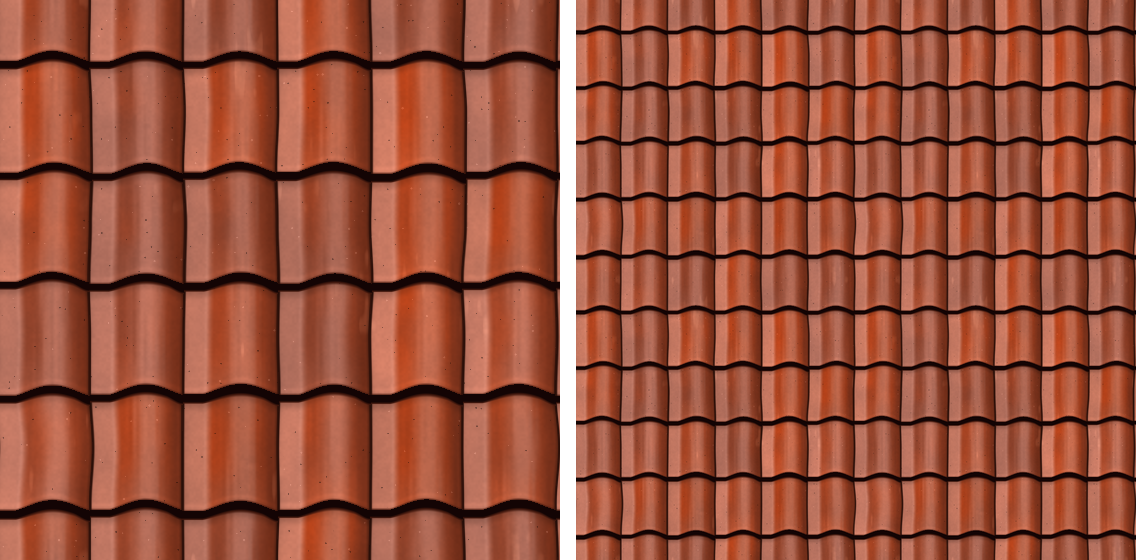
Left, the tile; right, the same tile 2 across and 2 down.
A three.js fragment shader for this texture:

```glsl
varying vec2 vUv;

const vec2 TILES = vec2(6.0, 5.0);
const vec2 OFFSET = vec2(0.03, -0.42);
const vec3 SHADOW = vec3(0.075, 0.016, 0.015);
const vec3 PENUMBRA = vec3(0.25, 0.09, 0.05);
const vec3 SHADE = vec3(0.46, 0.185, 0.10);

float hash(vec2 p) {
  vec3 q = fract(p.xyx * 0.1031);
  q += dot(q, q.yzx + 33.33);
  return fract((q.x + q.y) * q.z);
}

// Value noise that wraps after a whole number of cells
float noise(vec2 uv, vec2 period, float seed) {
  vec2 p = uv * period;
  vec2 i = floor(p);
  vec2 f = fract(p);
  f = f * f * (3.0 - 2.0 * f);
  vec2 a = mod(i, period) + seed;
  vec2 b = mod(i + 1.0, period) + seed;
  return mix(mix(hash(a), hash(vec2(b.x, a.y)), f.x),
             mix(hash(vec2(a.x, b.y)), hash(b), f.x), f.y);
}

float tileHash(vec2 id, float seed) {
  return hash(mod(id, TILES) + seed);
}

// Height of the curved lip above the flat pan
float hump(float x) {
  float t = clamp((x - 0.21) / 0.79, 0.0, 1.0);
  return 0.092 * pow(max(sin(3.14159 * t), 0.0), 1.3);
}

// Uneven laying of each lip, from 0 to 0.07
float lipShift(vec2 id) {
  return 0.05 * tileHash(vec2(0.0, id.y), 17.0) + 0.02 * tileHash(id, 31.0);
}

// Clay colour across one tile: flat pan, valley, sheen, shaded side
vec3 clay(float x, float y, float warmth, float streak) {
  vec3 pan = mix(vec3(0.72, 0.45, 0.38), vec3(0.79, 0.475, 0.38), warmth);
  vec3 valley = mix(vec3(0.56, 0.27, 0.185), vec3(0.70, 0.255, 0.10), warmth);
  vec3 sheen = mix(vec3(0.71, 0.44, 0.37), vec3(0.74, 0.40, 0.29), warmth);
  valley = mix(sheen, valley, 0.75 + 0.25 * smoothstep(0.0, 0.45, y));
  float xs = x + 0.05 * (streak - 0.5);
  vec3 col = mix(pan, valley, smoothstep(0.23, 0.33, x));
  col = mix(col, sheen, smoothstep(0.38, 0.61, xs));
  col = mix(col, mix(valley, SHADE, 0.45), smoothstep(0.66, 0.84, xs));
  col = mix(col, SHADE, smoothstep(0.80, 0.94, x));
  col += 0.03 * exp(-pow((x - 0.245) / 0.022, 2.0));
  return col * (1.0 - 0.3 * smoothstep(0.95, 1.0, x));
}

// Scattered round pits or chips, one at most per grid cell
float specks(vec2 uv, float grid, float density, float seed) {
  vec2 p = uv * grid;
  vec2 id = mod(floor(p), grid) + seed;
  vec2 center = 0.3 + 0.4 * vec2(hash(id + 5.0), hash(id + 9.0));
  float radius = mix(0.08, 0.2, hash(id + 13.0));
  float dotMask = 1.0 - smoothstep(radius * 0.5, radius, length(fract(p) - center));
  return dotMask * step(1.0 - density, hash(id));
}

void main() {
  // Tile layout
  vec2 p = vUv * TILES + OFFSET;
  p.x += 0.045 * (noise(vUv, vec2(6.0, 10.0), 3.0) - 0.5);
  float x = fract(p.x);
  float v = p.y - hump(x);
  vec2 id = floor(vec2(p.x, v));
  id.y -= step(v, id.y + lipShift(id));
  vec2 above = id + vec2(0.0, 1.0);
  float y = v - id.y - lipShift(id);
  float gap = above.y + lipShift(above) - v;

  // Fired clay
  float warmth = tileHash(id, 53.0);
  float streak = noise(vUv, vec2(150.0, 8.0), 7.0);
  float blotch = noise(vUv, vec2(22.0, 17.0), 11.0);
  vec3 col = clay(x, y, clamp(warmth + 0.35 * (blotch - 0.5), 0.0, 1.0), streak);
  col *= 0.95 + 0.1 * tileHash(id, 71.0);

  // Grain, streaks and wear
  float grain = noise(vUv, vec2(256.0), 19.0) + noise(vUv, vec2(120.0), 23.0) - 1.0;
  float curved = smoothstep(0.25, 0.4, x);
  col *= 1.0 + 0.035 * grain + 0.07 * (streak - 0.5) * curved;
  col *= 1.0 + 0.06 * (blotch - 0.5);
  col *= 1.0 - 0.35 * specks(vUv, 90.0, 0.05, 41.0);
  col += 0.09 * specks(vUv, 70.0, 0.04, 67.0);
  float scuff = noise(vUv, vec2(90.0, 24.0), 83.0) * noise(vUv, vec2(14.0), 89.0);
  col += vec3(0.07, 0.055, 0.045) * smoothstep(0.62, 0.85, scuff);

  // Rounded lower lip
  col *= 1.0 + 0.06 * exp(-pow((y - 0.045) / 0.02, 2.0));
  col = mix(PENUMBRA, col, smoothstep(-0.008, 0.022, y));

  // Side joint between neighbours
  float joint = 0.008 + 0.012 * tileHash(id, 97.0);
  float side = min(x, (1.0 - x) * 1.3);
  col = mix(PENUMBRA * 0.75, col, smoothstep(joint * 0.4, joint + 0.012, side));
  col *= 1.0 - 0.16 * exp(-x / 0.03);

  // Shadow cast by the tile above
  float crest = hump(x) / 0.092;
  float depth = 0.056 + 0.012 * crest + 0.02 * tileHash(above, 101.0);
  depth += 0.022 * smoothstep(0.82, 0.98, x);
  float soft = 0.014 + 0.018 * crest;
  col *= 1.0 - 0.18 * (1.0 - smoothstep(depth, depth + 0.10, gap));
  col = mix(PENUMBRA, col, smoothstep(depth, depth + soft, gap));
  col = mix(SHADOW, col, smoothstep(depth - 0.014, depth + 0.006, gap));

  gl_FragColor = vec4(clamp(col, 0.0, 1.0), 1.0);
}
```
